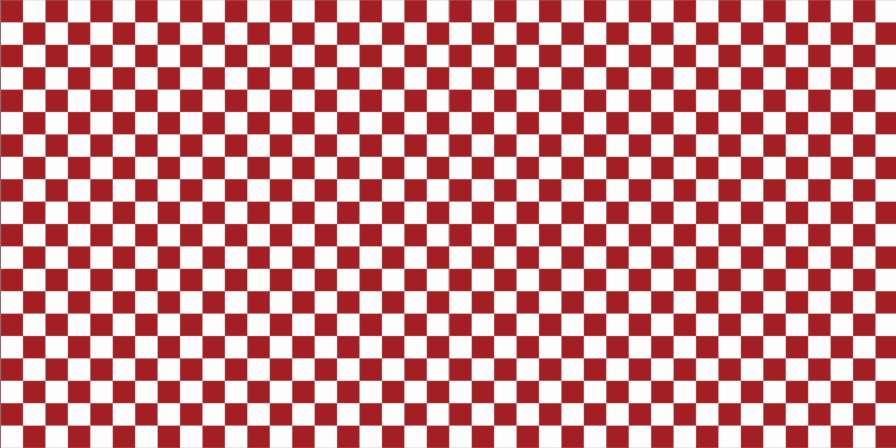
A WebGL 2 fragment shader for this pattern:

```glsl
#version 300 es
precision highp float;
// Red and white checkerboard, 40 by 20 squares, with thin dull rims and faint panel seams.

uniform vec2 u_resolution;
out vec4 outColor;

const vec3 WHITE = vec3(0.993, 0.992, 0.992);
const vec3 RED = vec3(0.642, 0.122, 0.140);
const vec3 RIM = vec3(0.615, 0.220, 0.230);
const vec3 SEAM = vec3(0.480, 0.360, 0.360);

const vec2 SQUARES_PER_UNIT = vec2(19.97, 20.0); // unit = canvas height
const float LEFT_MARGIN = 0.0013;
const float RIM_WIDTH = 0.03;     // in squares
const float EDGE_SOFTNESS = 0.04; // in squares
const float SEAM_WIDTH = 0.0026;

// Signed distance to the nearest square edge, positive inside red squares.
float checkerDistance(vec2 p) {
    vec2 cell = floor(p);
    vec2 fromCentre = abs(fract(p) - 0.5);
    float edge = 0.5 - max(fromCentre.x, fromCentre.y);
    float isRed = mod(cell.x + cell.y, 2.0);
    return edge * (2.0 * isRed - 1.0);
}

// Smooth coverage of the region where distance d is positive.
float coverage(float d, float softness) {
    return smoothstep(-softness, softness, d);
}

// Coverage of a vertical line centred at position.
float verticalLine(float x, float position, float width, float pixel) {
    return coverage(0.5 * width - abs(x - position), 0.5 * pixel);
}

void main() {
    vec2 uv = gl_FragCoord.xy / u_resolution.y;
    float pixel = 1.0 / u_resolution.y;

    // Checker squares: dull rim first, then the red fill set inside it.
    vec2 p = vec2(max(uv.x - LEFT_MARGIN, 0.0), uv.y) * SQUARES_PER_UNIT;
    float softness = max(EDGE_SOFTNESS, 0.5 * pixel * SQUARES_PER_UNIT.y);
    float d = checkerDistance(p);
    vec3 color = mix(WHITE, RIM, coverage(d, softness));
    color = mix(color, RED, coverage(d - RIM_WIDTH, softness));

    // Seams where the two panels begin, stronger at the left border.
    float border = verticalLine(uv.x, 0.0, 2.0 * SEAM_WIDTH, pixel);
    float middle = verticalLine(uv.x, 1.0 + LEFT_MARGIN, SEAM_WIDTH, pixel);
    color = mix(color, SEAM, 0.75 * border);
    color = mix(color, RIM, 0.35 * middle);

    outColor = vec4(color, 1.0);
}
```
